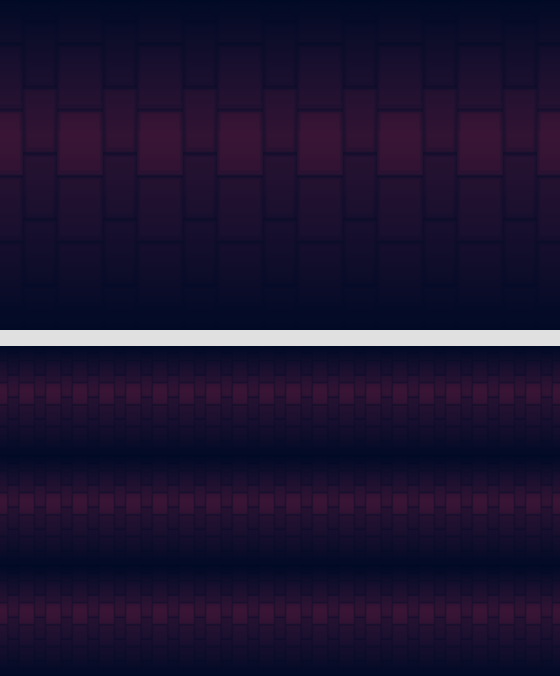
Top, the tile; bottom, the same tile 3 across and 3 down.
A WebGL 2 fragment shader for this pattern:

```glsl
#version 300 es
precision highp float;

uniform vec2 u_resolution;
out vec4 fragColor;

const vec2 REPEATS = vec2(7.0, 5.0);
const float GLOW_HEIGHT = 0.59;

// Height profile: dark at both ends, brightest at GLOW_HEIGHT.
float verticalGlow(float y) {
  float below = y / GLOW_HEIGHT;
  float above = (1.0 - y) / (1.0 - GLOW_HEIGHT);
  float ramp = clamp(min(below, above), 0.0, 1.0);
  return 0.92 * ramp * (1.08 - 0.1 * ramp * ramp);
}

// Brightness of one tapered tile, with its grooves and bevel.
float tileShade(float x, float y, float phase, float bottomHalf, float topHalf,
                vec2 cellSize, float pixel) {
  float row = y * REPEATS.y - phase;
  float v = fract(row);

  // Distances inward from the sides, the top and the bottom.
  float side = (mix(bottomHalf, topHalf, v) - x) * cellSize.x;
  float top = (1.0 - v) * cellSize.y - 0.0045;
  float bottom = v * cellSize.y - 0.0045;

  float sideFace = smoothstep(-0.7 * pixel, 0.7 * pixel + 0.001, side);
  float endFace = smoothstep(-0.7 * pixel, 0.7 * pixel + 0.001, min(top, bottom));

  // The bevel is deeper along the bottom of the tile.
  float inset = min(min(side - 0.004, top - 0.004), bottom - 0.011);
  float face = smoothstep(-pixel, pixel, inset);
  float outline = 1.0 - smoothstep(0.0005, 0.0015 + pixel, abs(inset));

  float shade = mix(0.87, 1.0, face) - 0.09 * outline;
  shade *= mix(0.74, 1.0, sideFace) * mix(0.6, 1.0, endFace);

  // Rows near the glow are lit more strongly, measured around the wrap.
  float rowCentre = (floor(row) + 0.5 + phase) / REPEATS.y;
  float away = abs(fract(rowCentre - GLOW_HEIGHT + 0.5) - 0.5) / 0.12;
  return shade * (0.84 + 0.25 * exp(-away * away));
}

void main() {
  vec2 uv = gl_FragCoord.xy / u_resolution;
  float pixel = 1.0 / u_resolution.y;
  vec2 cellSize = vec2(u_resolution.x / u_resolution.y, 1.0) / REPEATS;

  // Alternate wide and narrow columns with staggered rows.
  float x = abs(fract(uv.x * REPEATS.x + 0.5) - 0.5);
  float shade = x < 0.2875
    ? tileShade(x, uv.y, 0.33, 0.28, 0.264, cellSize, pixel)
    : 0.87 * tileShade(0.5 - x, uv.y, 0.675, 0.178, 0.205, cellSize, pixel);

  // Navy through violet to plum.
  float light = verticalGlow(uv.y) * shade;
  vec3 navy = vec3(0.004, 0.04, 0.145);
  vec3 violet = vec3(0.10, 0.06, 0.18);
  vec3 plum = vec3(0.23, 0.08, 0.21);
  vec3 color = mix(navy, violet, clamp(light / 0.42, 0.0, 1.0));
  color = mix(color, plum, clamp((light - 0.42) / 0.58, 0.0, 1.0));
  fragColor = vec4(color, 1.0);
}
```
